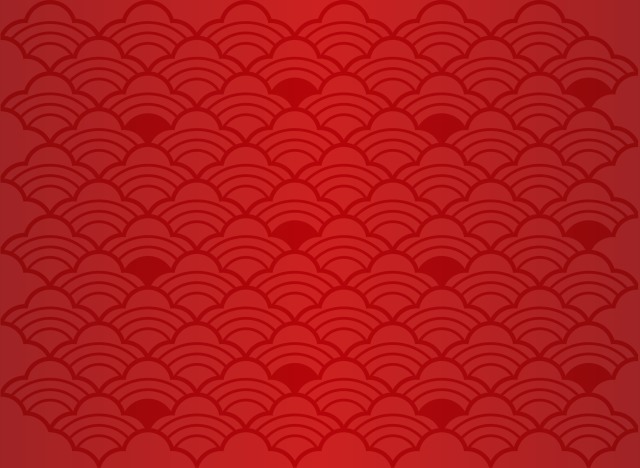
Write a Shadertoy shader that draws this pattern.

```glsl
// Red seigaiha-like cloud scales: staggered three-lobed outlines holding nested arcs,
// with a sparse lattice of solid cores, over a gradient that darkens to both sides.
// Each cloud is a union of circles; nearby clouds are gathered in a small loop.

const float HALF_STEPS = 13.07;    // half cloud widths across the canvas
const float LEFT_MARGIN = 0.021;   // in half cloud widths, like all lengths below
const float ROW_STEP = 0.7285;
const float TIP_Y = 0.81;          // where the side lobes end, below the cloud top
const float OUTLINE = 0.044;       // half line widths
const float ARC_LINE = 0.029;
const int COLUMNS = 12;
const int ROWS = 12;

float circle(vec2 p, vec2 center, float radius) {
    return length(p - center) - radius;
}

float cover(float d, float aa) {
    return 1.0 - smoothstep(-aa, aa, d);
}

// Crown bump joined with two mirrored side lobes; y grows downwards.
float cloud(vec2 p) {
    p.x = abs(p.x);
    return min(circle(p, vec2(0.0, 0.55), 0.507),
               circle(p, vec2(0.5, 0.962), 0.536));
}

bool cellExists(int column, int row) {
    return column >= 1 && column <= COLUMNS && row >= 0 && row < ROWS;
}

bool hasSolidCore(int column, int row) {
    return (row % 4 == 2 && column % 6 == 3) || (row % 4 == 1 && column % 6 == 0);
}

// Upper edge of a cloud, stopped at the tips.
float outlineInk(vec2 p, float aa) {
    float edge = abs(cloud(p)) - OUTLINE;
    float limit = max(abs(p.x) - 1.01, p.y - TIP_Y);
    return cover(max(edge, limit), aa);
}

// Nested arcs, cut off by the two clouds of the row in front.
float interiorInk(vec2 p, bool solid, float aa) {
    float inside = -cloud(vec2(abs(p.x) - 1.0, p.y - ROW_STEP));
    float limit = max(inside, max(abs(p.x) - 1.0, p.y - 1.5));
    float ink = 0.0;
    float d = 0.0;
    for (int k = 0; k < 3; k++) {
        float radius = 1.09 - 0.28 * float(k);
        float peak = 0.46 + 0.2125 * float(k);
        d = circle(p, vec2(0.0, peak + radius), radius);
        ink = max(ink, cover(max(abs(d) - ARC_LINE, limit), aa));
    }
    if (solid) ink = max(ink, cover(max(d - ARC_LINE, limit), aa));
    return ink;
}

float patternInk(vec2 p, float aa) {
    ivec2 base = ivec2(floor(vec2(p.x, p.y / ROW_STEP)));
    float ink = 0.0;
    for (int j = -2; j <= 1; j++) {
        for (int i = -1; i <= 2; i++) {
            int column = base.x + i;
            int row = base.y + j;
            if (((column + row) & 1) == 0) continue;   // staggered rows
            vec2 q = p - vec2(float(column), float(row) * ROW_STEP);
            int side = q.x < 0.0 ? -1 : 1;
            bool present = cellExists(column, row);
            // An edge is shared with the cell behind it.
            if (present || cellExists(column + side, row - 1))
                ink = max(ink, outlineInk(q, aa));
            if (present)
                ink = max(ink, interiorInk(q, hasSolidCore(column, row), aa));
        }
    }
    return ink;
}

void mainImage(out vec4 fragColor, in vec2 fragCoord) {
    float scale = HALF_STEPS / iResolution.x;
    vec2 p = vec2(fragCoord.x, iResolution.y - fragCoord.y) * scale;
    p.x -= LEFT_MARGIN;

    // Both colours fade from the middle to the sides.
    float fade = abs(2.0 * fragCoord.x / iResolution.x - 1.0);
    fade = pow(fade, 1.1);
    vec3 ground = mix(vec3(0.805, 0.130, 0.130), vec3(0.625, 0.137, 0.145), fade);
    vec3 line = mix(vec3(0.710, 0.020, 0.040), vec3(0.555, 0.040, 0.045), fade);

    fragColor = vec4(mix(ground, line, patternInk(p, 0.7 * scale)), 1.0);
}
```
